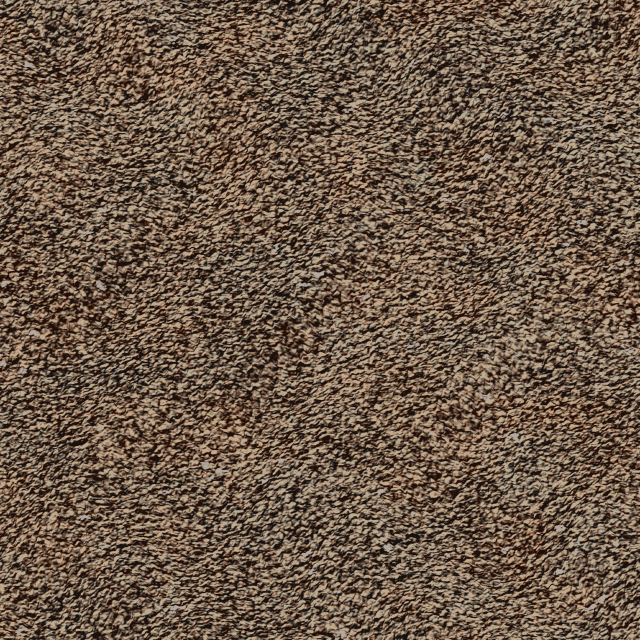
A WebGL 1 fragment shader for this texture:

```glsl
precision highp float;
// Dry crumbly soil: small ragged clods lit from the upper left, with dark pits between them.
uniform vec2 u_resolution;

const vec2  CLOD_FREQ    = vec2(74.0, 122.0);  // clods per canvas, along and across the grain
const float TILT         = 0.22;               // direction of the grain, radians
const float CRUMB_SCALE  = 2.3;                // crumbs are this much finer than clods
const float CRUMB_SHARE  = 0.4;
const float GRIT_FREQ    = 250.0;
const vec2  LIGHT_STEP   = vec2(-0.0009, 0.0021);
const float MEAN_HEIGHT  = 0.6;
const float SLOPE_GAIN   = 5.2;
const float HEIGHT_GAIN  = 3.9;
const float GRIT_GAIN    = 2.5;
const float CLOD_GAIN    = 1.1;
const float PATCH_GAIN   = 0.6;
const float PEBBLE_SHARE = 0.006;

const vec3 PIT    = vec3(0.11, 0.06, 0.04);
const vec3 SHADE  = vec3(0.26, 0.18, 0.14);
const vec3 EARTH  = vec3(0.39, 0.31, 0.24);
const vec3 CLAY   = vec3(0.51, 0.42, 0.35);
const vec3 SAND   = vec3(0.62, 0.53, 0.44);
const vec3 CREST  = vec3(0.75, 0.67, 0.56);
const vec3 PEBBLE = vec3(0.70, 0.67, 0.65);
const vec3 WARMTH = vec3(0.07, -0.015, -0.05); // shift between reddish and olive earth

vec3 hash3(vec2 p) {
  vec3 q = fract(vec3(p.xyx) * vec3(0.1031, 0.1030, 0.0973));
  q += dot(q, q.yxz + 33.33);
  return fract((q.xxy + q.yzz) * q.zyx);
}

// Smooth value noise, two independent channels.
vec2 noise2(vec2 p) {
  vec2 i = floor(p), f = fract(p);
  f = f * f * (3.0 - 2.0 * f);
  vec2 low  = mix(hash3(i).xy, hash3(i + vec2(1.0, 0.0)).xy, f.x);
  vec2 high = mix(hash3(i + vec2(0.0, 1.0)).xy, hash3(i + 1.0).xy, f.x);
  return mix(low, high, f.y);
}

// Cellular domes of unequal height: x = height, y = random value of the winning cell.
vec2 domes(vec2 p) {
  vec2 cell = floor(p), f = fract(p);
  vec2 best = vec2(-9.0, 0.0);
  for (int y = -1; y <= 1; y++) {
    for (int x = -1; x <= 1; x++) {
      vec2 g = vec2(float(x), float(y));
      vec3 r = hash3(cell + g + 40.0);
      float h = 1.0 - length(g + r.xy - f) + 0.35 * (r.z - 0.5);
      if (h > best.x) best = vec2(h, r.z);
    }
  }
  return best;
}

// Bends the grain gently and frays the clod outlines.
vec2 grainSpace(vec2 p) {
  float c = cos(TILT), s = sin(TILT);
  vec2 q = vec2(c * p.x + s * p.y, c * p.y - s * p.x) + 2.0;
  q.y += 0.010 * sin(15.0 * p.x + 3.0 * sin(7.0 * p.y))
       + 0.004 * sin(37.0 * p.x - 23.0 * p.y);
  return q + 0.0045 * (noise2(q * 150.0) - 0.5);
}

// x = height, y = clod value, z = crumb value.
vec3 relief(vec2 p) {
  vec2 q = grainSpace(p) * CLOD_FREQ;
  vec2 clod = domes(q);
  vec2 crumb = domes(q * CRUMB_SCALE + 17.0);
  return vec3(mix(clod.x, crumb.x, CRUMB_SHARE), clod.y, crumb.y);
}

// Colour by tone, where tone is roughly a unit normal variable.
vec3 soilRamp(float tone) {
  vec3 c = mix(PIT, SHADE, smoothstep(-1.48, -0.74, tone));
  c = mix(c, EARTH, smoothstep(-0.74, -0.18, tone));
  c = mix(c, CLAY, smoothstep(-0.18, 0.35, tone));
  c = mix(c, SAND, smoothstep(0.35, 0.90, tone));
  return mix(c, CREST, smoothstep(0.90, 1.65, tone));
}

vec3 soil(vec2 p) {
  vec3 ground = relief(p);
  float slope = ground.x - relief(p + LIGHT_STEP).x;
  vec2 grit = noise2(p * GRIT_FREQ + 5.0) - 0.5;
  vec2 broad = noise2(p * vec2(11.0, 17.0) + 3.0) - 0.5;

  float tone = SLOPE_GAIN * slope + HEIGHT_GAIN * (ground.x - MEAN_HEIGHT)
             + GRIT_GAIN * grit.x + CLOD_GAIN * (ground.z - 0.5) + PATCH_GAIN * broad.x;
  vec3 color = soilRamp(tone);

  // Earth hue varies by grit and patch; a few crumbs are pale stone.
  color += WARMTH * (grit.y + 0.5 * broad.y);
  float pebble = step(1.0 - PEBBLE_SHARE, ground.y) * smoothstep(-0.8, 0.6, tone);
  return mix(color, PEBBLE, 0.7 * pebble);
}

void main() {
  // Four samples per pixel smooth the clod edges.
  vec3 sum = vec3(0.0);
  for (int j = 0; j < 2; j++) {
    for (int i = 0; i < 2; i++) {
      vec2 offset = (vec2(float(i), float(j)) - 0.5) * 0.5;
      sum += soil((gl_FragCoord.xy + offset) / u_resolution);
    }
  }
  gl_FragColor = vec4(clamp(sum * 0.25, 0.0, 1.0), 1.0);
}
```
